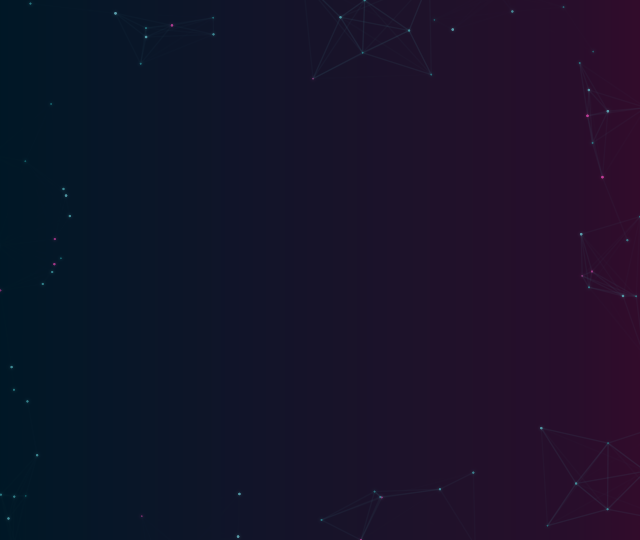
Give the GLSL for this background, as a Shadertoy shader.

```glsl
// Dark teal-to-plum gradient framed by faint constellations of linked particles.

const int CLUSTERS = 11;
const int DOTS = 8;

vec2 hash2(vec2 seed) {
    vec3 q = fract(seed.xyx * vec3(0.1031, 0.1030, 0.0973));
    q += dot(q, q.yzx + 33.33);
    return fract((q.xx + q.yz) * q.zy);
}

float segmentDistance(vec2 p, vec2 a, vec2 b) {
    vec2 pa = p - a, ba = b - a;
    return length(pa - ba * clamp(dot(pa, ba) / dot(ba, ba), 0.0, 1.0));
}

// Horizontal blend from deep teal through indigo to plum
vec3 backdrop(float x) {
    vec3 col = mix(vec3(0.0, 0.092, 0.147), vec3(0.03, 0.087, 0.157), clamp(x / 0.18, 0.0, 1.0));
    col = mix(col, vec3(0.075, 0.077, 0.16), clamp((x - 0.18) / 0.25, 0.0, 1.0));
    col = mix(col, vec3(0.124, 0.068, 0.165), clamp((x - 0.43) / 0.26, 0.0, 1.0));
    col = mix(col, vec3(0.157, 0.054, 0.168), clamp((x - 0.69) / 0.21, 0.0, 1.0));
    return mix(col, vec3(0.195, 0.045, 0.17), clamp((x - 0.90) / 0.10, 0.0, 1.0));
}

// Cluster centres walk around the border of the canvas
vec2 clusterCentre(int i) {
    float angle = radians(25.5 + 360.0 * float(i) / float(CLUSTERS));
    vec2 dir = vec2(cos(angle), sin(angle));
    return 0.5 + 0.455 * dir / max(abs(dir.x), abs(dir.y));
}

// Particle offset from its centre: a double ring for stars, otherwise scattered
vec2 dotOffset(int i, int j, bool star, vec2 spread) {
    vec2 h = 2.0 * hash2(vec2(float(i) * 7.3 + 4.0, float(j) * 3.7 + 11.0)) - 1.0;
    if (!star) return h * spread;
    float angle = radians(45.0 * float(j + 1));
    float reach = j % 2 == 0 ? 1.0 : 0.36;
    return reach * vec2(0.165, 0.135) * vec2(cos(angle), sin(angle)) + 0.016 * h;
}

void mainImage(out vec4 fragColor, in vec2 fragCoord) {
    float aspect = iResolution.x / iResolution.y;
    float px = 1.0 / iResolution.y;
    vec2 p = fragCoord * px;
    vec3 col = backdrop(p.x / aspect);

    for (int i = 0; i < CLUSTERS; i++) {
        // The top and lower right clusters are dense stars
        bool star = i % 7 == 2;
        vec2 uv = clusterCentre(i);
        if (i == 2) uv.x += 0.085;
        vec2 centre = uv * vec2(aspect, 1.0);
        if (distance(p, centre) > 0.28) continue;

        vec2 dots[DOTS];
        vec2 side = abs(uv - 0.5);
        vec2 spread = side.x > side.y ? vec2(0.08, 0.17) : vec2(0.19, 0.08);
        for (int j = 0; j < DOTS; j++) dots[j] = centre + dotOffset(i, j, star, spread);

        // Thin links that fade with length
        float linkage = star ? 0.12 : 0.07 * hash2(vec2(float(i) + 2.0, 5.0)).x;
        float longest = star ? 0.25 : 0.2;
        for (int j = 0; j < DOTS; j++) {
            for (int k = j + 1; k < DOTS; k++) {
                float span = distance(dots[j], dots[k]);
                float fade = linkage * (1.0 - smoothstep(0.07, longest, span));
                float d = segmentDistance(p, dots[j], dots[k]);
                float line = 1.0 - smoothstep(0.0, 0.0006 + px, d);
                col = mix(col, vec3(0.28, 0.6, 0.64), fade * line);
            }
        }

        // Particles: mostly teal, a few pink, each with a small halo
        for (int j = 0; j < DOTS; j++) {
            vec2 h = hash2(vec2(float(j) * 5.1 + 1.0, float(i) * 2.9 + 8.0));
            vec3 tint = mix(vec3(0.1, 0.66, 0.66), vec3(0.4, 0.7, 0.75), h.y);
            if (h.x > 0.89) tint = vec3(0.85, 0.25, 0.65);
            float d = distance(p, dots[j]);
            float radius = 0.0014 + 0.001 * h.y;
            float core = 1.0 - smoothstep(radius - 0.5 * px, radius + 0.7 * px, d);
            float halo = 0.14 * exp(-d * d / 0.00002);
            col = mix(col, tint, (0.42 + 0.45 * h.y) * max(core, halo));
        }
    }

    fragColor = vec4(col, 1.0);
}
```
